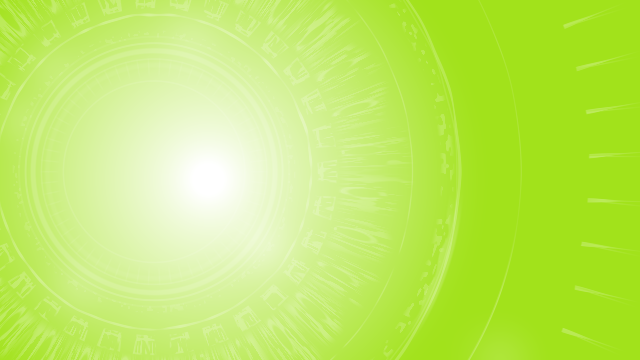
Give the GLSL for this background, as a Shadertoy shader.

```glsl
// A lime backdrop with an off-centre white glow inside worn concentric rings.
// Polar coordinates around the rings carry repeated blocks, petals and rays;
// wrapped value noise breaks up their edges, and all light mixes toward white.

const float TAU = 6.2831853;

float hash(vec2 p) {
    vec3 q = fract(p.xyx * vec3(0.1031, 0.1030, 0.0973));
    q += dot(q, q.yzx + 33.33);
    return fract((q.x + q.y) * q.z);
}

// Value noise whose x axis repeats, so it closes around a circle.
float noise(vec2 p, float period) {
    vec2 cell = floor(p), f = fract(p);
    f = f * f * (3.0 - 2.0 * f);
    float x0 = mod(cell.x, period), x1 = mod(cell.x + 1.0, period);
    return mix(mix(hash(vec2(x0, cell.y)), hash(vec2(x1, cell.y)), f.x),
               mix(hash(vec2(x0, cell.y + 1.0)), hash(vec2(x1, cell.y + 1.0)), f.x), f.y);
}

float stroke(float d, float halfWidth) {
    return 1.0 - smoothstep(halfWidth, halfWidth + 1.2 / iResolution.y, abs(d));
}

float band(float r, float inner, float outer, float soft) {
    return smoothstep(inner - soft, inner + soft, r)
         * (1.0 - smoothstep(outer - soft, outer + soft, r));
}

float blob(vec2 p, vec2 centre, float size) {
    vec2 d = (p - centre) / size;
    return exp(-dot(d, d));
}

// Signed arc length to the nearest of count repeats around the circle.
float arcOffset(float turn, float r, float count, float phase) {
    return (fract(turn * count + phase + 0.5) - 0.5) * TAU * r / count;
}

float rings(float r, float turn) {
    float wear = noise(vec2(turn * 90.0, r * 30.0), 90.0);
    float wobble = (noise(vec2(turn * 48.0, 3.0), 48.0) - 0.5) * 0.006;
    float light = 0.10 * stroke(r - 0.252, 0.0005) + 0.06 * band(r, 0.290, 0.303, 0.004);
    light += 0.16 * band(r, 0.329, 0.343, 0.003) + 0.15 * stroke(r - 0.357, 0.001);
    light += 0.10 * stroke(r - 0.313, 0.0005) + 0.06 * stroke(r - 0.375, 0.001);
    light += 0.22 * stroke(r - 0.437 - wobble * 0.6, 0.0025 * wear) * (0.35 + wear);
    light += 0.18 * stroke(r - 0.718 - wobble * 0.3, 0.0002) * smoothstep(0.1, 0.6, wear);
    light += 0.20 * stroke(r - 0.850 - wobble, 0.003 * wear);
    light += 0.10 * stroke(r - 0.841 + wobble, 0.0005);
    light += 0.14 * stroke(r - 1.020 - wobble * 0.4, 0.0) * (0.3 + wear);
    // Wider worn stretch of the outer rings, low on the right.
    float low = smoothstep(0.045, 0.012, abs(turn - 0.448));
    light += 0.17 * low * band(r, 0.838 - 0.02 * wear, 0.860, 0.004);
    light += 0.14 * smoothstep(0.05, 0.015, abs(turn - 0.430)) * stroke(r - 1.018, 0.0008);
    // Flecks beside two of the rings.
    float flecks = smoothstep(0.66, 0.76, noise(vec2(turn * 330.0, r * 120.0), 330.0));
    return light + flecks * (0.10 * band(r, 0.374, 0.392, 0.004)
                           + 0.17 * band(r, 0.800, 0.830, 0.008));
}

float blocks(float r, float turn) {
    float s = arcOffset(turn, r, 31.0, 0.5);
    vec2 q = vec2(r - 0.482, s);
    float edge = max(abs(q.x) - 0.025, abs(q.y) - 0.027 - q.x * 0.15);
    float wear = noise(vec2(turn * 310.0, r * 60.0), 310.0);
    float inside = 1.0 - smoothstep(-0.003, 0.003, edge);
    float light = 0.8 * stroke(edge, 0.001) * smoothstep(0.35, 0.65, wear);
    light += inside * stroke(q.x + 0.017 - 0.12 * abs(q.y), 0.004 * wear);
    // Short scratches run along the block, parted by a slanted gap.
    float grain = noise(vec2(turn * 680.0, r * 22.0), 680.0);
    light += inside * smoothstep(0.54, 0.72, grain) * smoothstep(0.002, 0.007, abs(q.y - q.x * 0.5));
    return min(light, 1.0) * 0.20;
}

float petals(float r, float turn) {
    float s = arcOffset(turn, r, 31.0, 0.0);
    float scratch = noise(vec2(turn * 744.0, r * 15.0), 744.0);
    float fine = noise(vec2(turn * 1240.0, r * 21.0 + 5.0), 1240.0);
    vec2 q = vec2(r - 0.585, s);
    float oval = (length(q / vec2(0.055, 0.013)) - 1.0) * 0.013;
    float light = 0.75 * stroke(oval, 0.0008) * smoothstep(0.15, 0.55, scratch);
    light += 0.8 * stroke(length(q + vec2(0.057, 0.0)), 0.003);
    // Radial scratches flank each oval, dense on the diagonals.
    float reach = 0.715 - 0.07 * noise(vec2(turn * 93.0, 7.0), 93.0);
    float flare = band(r, 0.525, reach, 0.02) * smoothstep(-0.003, 0.004, oval);
    float diagonal = smoothstep(0.04, 0.13, abs(turn - 0.5));
    float cut = 0.62 - 0.10 * diagonal;
    float marks = max(smoothstep(cut, cut + 0.16, scratch), 0.7 * smoothstep(cut + 0.06, cut + 0.2, fine));
    light += flare * marks * (0.65 + 0.35 * diagonal) * smoothstep(0.066, 0.035, abs(s));
    return min(light, 1.0) * 0.23;
}

float rays(float r, float turn) {
    float s = arcOffset(turn, r, 62.0, -0.35);
    float start = 1.185 + 0.03 * noise(vec2(turn * 62.0, 2.0), 62.0);
    float along = r - start;
    float wear = noise(vec2(turn * 1860.0, r * 16.0), 1860.0);
    float spine = stroke(s - along * 0.04, 0.0045 * (1.0 - smoothstep(0.0, 0.11, along)));
    float branch = stroke(s + along * 0.04, 0.0003);
    float fade = smoothstep(0.0, 0.006, along) * (1.0 - smoothstep(0.04, 0.20, along));
    float ticks = stroke(arcOffset(turn, r, 62.0, 0.0), 0.0003) * band(r, 0.270, 0.312, 0.01);
    return 0.27 * max(spine * (0.55 + 0.6 * wear), 0.5 * branch) * fade + 0.06 * ticks;
}

void mainImage(out vec4 fragColor, in vec2 fragCoord) {
    vec2 p = fragCoord / iResolution.y;
    p.x += 0.5 * (16.0 / 9.0 - iResolution.x / iResolution.y);
    vec2 fromHub = p - vec2(0.428, 0.523);
    float r = length(fromHub);
    float turn = atan(fromHub.y, fromHub.x) / TAU + 0.5;

    // Broad glow, its white core and the pale discs within the rings.
    float d = length(p - vec2(0.579, 0.502));
    float fall = 1.0 - d / 0.75;
    float glow = 0.48 * (fall + sqrt(fall * fall + 0.004)) - 0.015;
    glow += 0.06 * exp(-d * d / 0.008);
    glow += 0.04 * (1.0 - smoothstep(0.24, 0.36, r));
    glow += 0.02 * (1.0 - smoothstep(0.83, 0.86, r));

    // Soft drifting patches of light.
    float haze = blob(p, vec2(0.53, 0.90), 0.09) + blob(p, vec2(0.14, 0.81), 0.08)
               + blob(p, vec2(0.05, 0.67), 0.07) + blob(p, vec2(0.21, 0.20), 0.08)
               + blob(p, vec2(0.74, 0.31), 0.08) + 1.4 * blob(p, vec2(1.39, 0.0), 0.09);
    glow = clamp(glow + 0.10 * haze, 0.0, 1.0);

    float detail = rings(r, turn) + blocks(r, turn) + petals(r, turn) + rays(r, turn);
    float light = glow + (1.0 - glow) * min(detail, 0.5);
    vec3 lime = vec3(0.635, 0.886, 0.105);
    fragColor = vec4(mix(lime, vec3(1.0), clamp(light, 0.0, 1.0)), 1.0);
}
```
